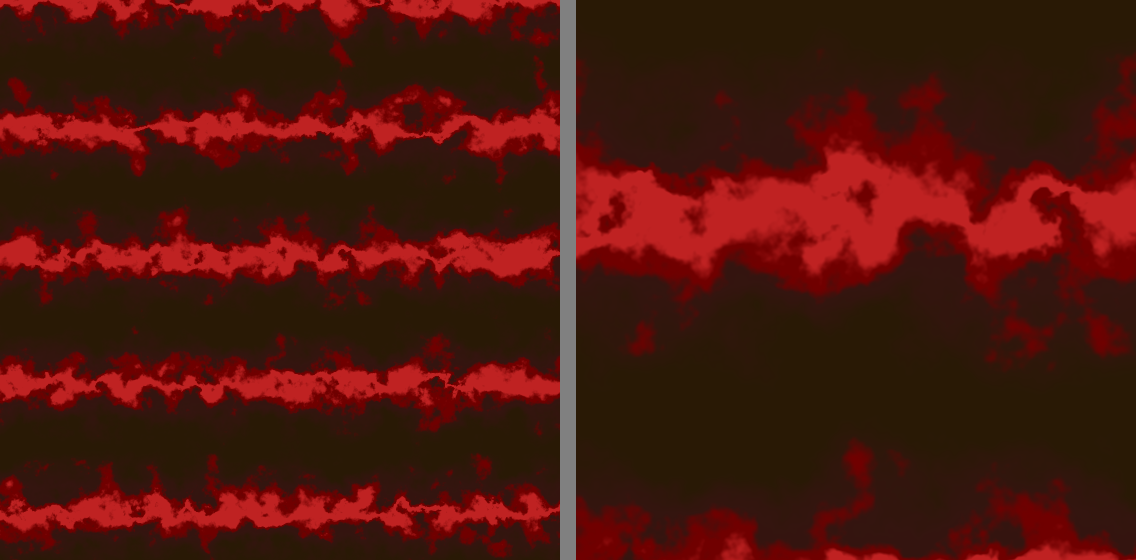
Left, the full canvas; right, a detail of the centre.
A Shadertoy shader for this pattern:

```glsl
// Ragged glowing red bands running across a dark brown ground.
// Each band is the distance to a repeated horizontal line, bent and scaled by
// fractal gradient noise, then coloured from bright core to faint halo.

vec2 hashGradient(vec2 cell) {
    vec3 h = fract(cell.xyx * vec3(0.1031, 0.1030, 0.0973));
    h += dot(h, h.yzx + 33.33);
    float angle = 6.2832 * fract((h.x + h.y) * h.z);
    return vec2(cos(angle), sin(angle));
}

float gradientNoise(vec2 p) {
    vec2 i = floor(p), f = p - i;
    vec2 u = f * f * f * (f * (f * 6.0 - 15.0) + 10.0);
    vec2 e = vec2(0.0, 1.0);
    return mix(
        mix(dot(hashGradient(i), f),
            dot(hashGradient(i + e.yx), f - e.yx), u.x),
        mix(dot(hashGradient(i + e.xy), f - e.xy),
            dot(hashGradient(i + e.yy), f - e.yy), u.x), u.y);
}

float fbm(vec2 p) {
    float sum = 0.0, amplitude = 1.0;
    for (int octave = 0; octave < 5; octave++) {
        sum += amplitude * gradientNoise(p);
        p = mat2(1.6, 1.2, -1.2, 1.6) * p + 17.3;
        amplitude *= 0.54;
    }
    return sum;
}

void mainImage(out vec4 fragColor, in vec2 fragCoord) {
    vec2 uv = fragCoord / iResolution.y;

    // Signed height above the nearest band centre
    float spacing = 0.2285;
    float height = (fract((uv.y - 0.085) / spacing + 0.5) - 0.5) * spacing;

    // Noise bends the centre line and swells or pinches the band
    float bend = 0.04 * fbm(uv * 20.0 + 5.0);
    float swell = exp(-1.7 * fbm(uv * 14.0 + 61.0));
    float d = abs(height + bend * (1.0 - smoothstep(0.07, 0.114, abs(height)))) * swell;

    // Ground, warm halo, dark red fringe, bright core
    vec3 color = mix(vec3(0.205, 0.08, 0.06), vec3(0.16, 0.098, 0.02),
                     smoothstep(0.04, 0.1, mix(d, abs(height), 0.6)));
    color = mix(vec3(0.44, 0.0, 0.0), color, smoothstep(0.023, 0.045, d));
    color = mix(vec3(0.75, 0.135, 0.135), color, smoothstep(0.008, 0.021, d));

    fragColor = vec4(color, 1.0);
}
```
